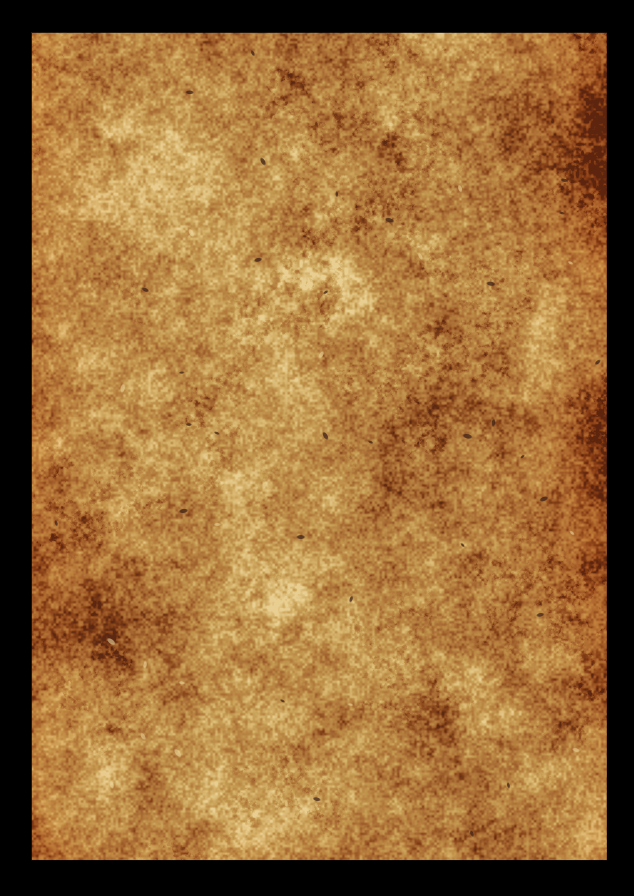
Write a WebGL 1 fragment shader that draws this texture.

```glsl
precision highp float;
uniform vec2 u_resolution;

#define BASE_TONE 2.62
#define CLOUD_SCALE 6.0
#define CLOUD_DEPTH 2.7
#define MOTTLE_SCALE 30.0
#define MOTTLE_DEPTH 1.55
#define GRAIN_SCALE 360.0
#define GRAIN_DEPTH 2.3
#define EDGE_WIDTH 0.055
#define EDGE_DEPTH 1.9
#define STAIN_COUNT 14
#define SPECK_CELLS 26.0

const vec2 PAPER_MIN = vec2(0.050, 0.040);
const vec2 PAPER_MAX = vec2(0.957, 0.9635);

float hash(vec2 p) {
  vec3 q = fract(p.xyx * 0.1031);
  q += dot(q, q.yzx + 33.33);
  return fract((q.x + q.y) * q.z);
}

vec2 hash2(vec2 p) {
  return vec2(hash(p + 17.3), hash(p + 71.9));
}

// Value noise centred on zero
float noise(vec2 p) {
  vec2 i = floor(p), f = fract(p);
  f = f * f * (3.0 - 2.0 * f);
  float low = mix(hash(i), hash(i + vec2(1.0, 0.0)), f.x);
  float high = mix(hash(i + vec2(0.0, 1.0)), hash(i + 1.0), f.x);
  return mix(low, high, f.y) - 0.5;
}

float fbm(vec2 p, float gain) {
  float sum = 0.0, amp = 1.0;
  for (int i = 0; i < 4; i++) {
    sum += amp * noise(p);
    p = mat2(1.6, 1.2, -1.2, 1.6) * p + 19.7;
    amp *= gain;
  }
  return sum;
}

// Tone runs from burnt brown through ochre to pale cream
vec3 parchment(float tone) {
  vec3 c = vec3(0.36, 0.16, 0.07);
  c = mix(c, vec3(0.53, 0.27, 0.10), clamp(tone + 1.0, 0.0, 1.0));
  c = mix(c, vec3(0.64, 0.40, 0.19), clamp(tone, 0.0, 1.0));
  c = mix(c, vec3(0.71, 0.50, 0.25), clamp(tone - 1.0, 0.0, 1.0));
  c = mix(c, vec3(0.76, 0.59, 0.31), clamp(tone - 2.0, 0.0, 1.0));
  c = mix(c, vec3(0.83, 0.69, 0.41), clamp(tone - 3.0, 0.0, 1.0));
  return mix(c, vec3(0.91, 0.81, 0.57), clamp((tone - 4.0) * 0.7, 0.0, 1.0));
}

// Soft pale and dark blotches with ragged outlines
float stains(vec2 p, float aspect, float ragged) {
  float sum = 0.0;
  for (int i = 0; i < STAIN_COUNT; i++) {
    float id = float(i);
    vec2 centre = mix(vec2(0.15), vec2(0.85), hash2(vec2(id, 4.0)));
    vec2 d = (p - centre * vec2(aspect, 1.0)) / mix(0.018, 0.042, hash(vec2(id, 9.0)));
    float side = mod(id, 2.0) * 2.0 - 1.0;
    sum += side * 0.8 * exp(-dot(d, d)) * (1.0 + 1.5 * ragged);
  }
  vec2 glow = (p - vec2(0.53 * aspect, 0.685)) / vec2(0.065, 0.042);
  return sum + 1.5 * exp(-dot(glow, glow)) * (1.0 + ragged);
}

// Tiny scattered flecks: x is dark, y is light
vec2 specks(vec2 p, float pixel) {
  vec2 q = p * SPECK_CELLS;
  vec2 cell = floor(q);
  vec2 d = fract(q) - mix(vec2(0.15), vec2(0.85), hash2(cell));
  float angle = 6.283 * hash(cell + 5.1);
  d = mat2(cos(angle), -sin(angle), sin(angle), cos(angle)) * d;
  float radius = mix(0.025, 0.07, hash(cell + 2.7));
  float soft = pixel * SPECK_CELLS;
  float mark = 1.0 - smoothstep(radius - soft * 0.5, radius + soft, length(d * vec2(0.6, 1.2)));
  float kind = hash(cell + 8.3);
  return mark * vec2(step(kind, 0.06), step(0.93, kind));
}

void main() {
  float pixel = 1.0 / u_resolution.y;
  float aspect = u_resolution.x * pixel;
  vec2 p = gl_FragCoord.xy * pixel;
  vec2 lo = p - PAPER_MIN * vec2(aspect, 1.0);
  vec2 hi = PAPER_MAX * vec2(aspect, 1.0) - p;
  vec2 inset = min(lo, hi);

  float cloud = fbm(p * CLOUD_SCALE + 3.1, 0.55);
  float mottle = fbm(p * MOTTLE_SCALE + 41.0, 0.8);
  float grain = noise(p * GRAIN_SCALE) + 0.6 * noise(p * GRAIN_SCALE * 0.53 + 7.0);

  // Uneven scorching, strongest along the two long sides
  float scorch = exp(-max(inset.x, 0.0) / EDGE_WIDTH);
  scorch += 0.3 * exp(-max(inset.y, 0.0) / (EDGE_WIDTH * 0.5));
  scorch *= 1.0 + 1.3 * noise(p * 8.0 + 12.0);

  // Rust freckles gather in patches
  float patches = smoothstep(-0.1, 0.35, fbm(p * 9.0 + 60.0, 0.6));
  float freckles = patches * smoothstep(0.08, 0.36, fbm(p * 85.0 + 23.0, 0.7));

  float tone = BASE_TONE + CLOUD_DEPTH * cloud + MOTTLE_DEPTH * mottle;
  tone += GRAIN_DEPTH * grain + stains(p, aspect, mottle);
  tone -= EDGE_DEPTH * scorch + 1.1 * freckles;

  vec3 color = parchment(tone);
  color *= mix(vec3(1.0), vec3(1.02, 0.90, 0.80), clamp(scorch, 0.0, 1.0));
  vec2 fleck = specks(p, pixel);
  color = mix(color, vec3(0.24, 0.12, 0.08), fleck.x * 0.75);
  color = mix(color, vec3(0.92, 0.83, 0.60), fleck.y * 0.6);

  // Black surround
  float paper = smoothstep(-0.5 * pixel, 0.5 * pixel, min(inset.x, inset.y));
  gl_FragColor = vec4(color * paper, 1.0);
}
```
